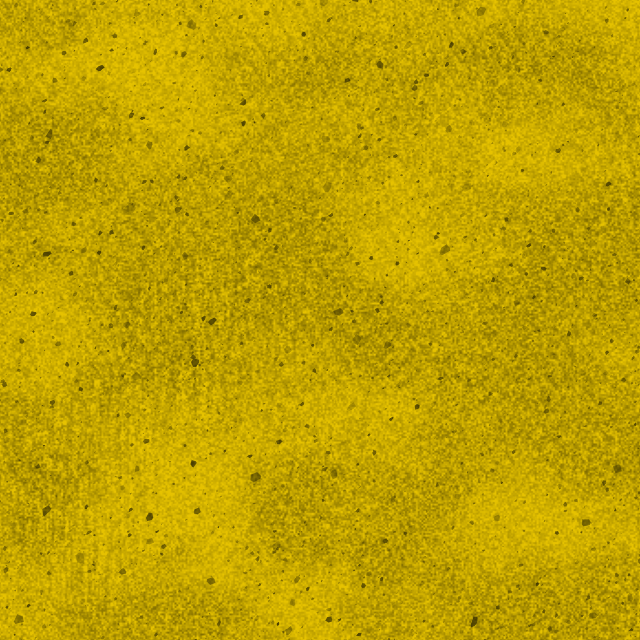
This texture is drawn by a WebGL 2 fragment shader. Its source:

```glsl
#version 300 es
precision highp float;
// Yellow speckled stone: cloudy tone, fine grain, faint streaks and dark angular chips.
uniform vec2 u_resolution;
out vec4 fragColor;

float hash(vec2 p) {
  return fract(sin(dot(p, vec2(12.9898, 78.233))) * 43758.5453);
}

float noise(vec2 p) {
  vec2 i = floor(p), f = fract(p);
  f = f * f * (3.0 - 2.0 * f);
  return mix(mix(hash(i), hash(i + vec2(1, 0)), f.x),
             mix(hash(i + vec2(0, 1)), hash(i + vec2(1, 1)), f.x), f.y);
}

mat2 rotate(float a) {
  float c = cos(a), s = sin(a);
  return mat2(c, -s, s, c);
}

float fbm(vec2 p) {
  float sum = 0.0, amp = 0.5;
  for (int i = 0; i < 5; i++) {
    sum += amp * noise(p);
    p = rotate(0.5) * p * 2.05 + 17.3;
    amp *= 0.5;
  }
  return sum / 0.97;
}

// Signed distance to an irregular six-sided chip
float chip(vec2 p, float radius, vec2 seed) {
  p = rotate(0.1 + 1.2 * hash(seed + 3.1)) * p;
  p.y *= 1.0 + 0.7 * hash(seed + 5.7);
  float d = -1.0;
  for (int i = 0; i < 6; i++) {
    float k = float(i);
    float a = (k + 0.7 * hash(seed + k * 1.37)) * 1.0472;
    d = max(d, dot(p, vec2(cos(a), sin(a))) - radius * (0.65 + 0.5 * hash(seed + k * 2.71 + 9.0)));
  }
  return d;
}

// Coverage of scattered chips; radii are in canvas units
float chips(vec2 uv, float cells, float density, float minRadius, float maxRadius, float px) {
  vec2 base = floor(uv * cells);
  float cover = 0.0;
  for (int y = -1; y <= 1; y++) {
    for (int x = -1; x <= 1; x++) {
      vec2 cell = base + vec2(x, y);
      vec2 seed = cell + cells * 1.73;
      float crowding = 0.4 + 1.2 * noise(cell / cells * 7.0 + 40.0);
      if (hash(seed) > density * crowding) continue;
      vec2 center = (cell + vec2(hash(seed + 11.3), hash(seed + 23.9))) / cells;
      float size = hash(seed + 31.7);
      float radius = mix(minRadius, maxRadius, size * size);
      float d = chip(uv - center, radius, seed);
      float opacity = mix(0.22, 1.0, hash(seed + 47.1));
      cover = max(cover, opacity * (1.0 - smoothstep(-0.7 * px, 0.7 * px, d)));
    }
  }
  return cover;
}

// Thin slanted hairlines
float scratches(vec2 uv, float px) {
  float cover = 0.0;
  for (int i = 0; i < 12; i++) {
    vec2 seed = vec2(float(i), 61.0);
    vec2 q = rotate(0.55 + 0.3 * hash(seed)) * (uv - vec2(hash(seed + 2.3), hash(seed + 4.9)));
    float along = 1.0 - smoothstep(0.015, 0.04, abs(q.x));
    cover = max(cover, along * (1.0 - smoothstep(0.0004, 0.0004 + px, abs(q.y))));
  }
  return cover;
}

void main() {
  vec2 uv = gl_FragCoord.xy / u_resolution.y;
  float px = 1.0 / u_resolution.y;

  // Cloudy tone, slightly wider than tall
  float tone = fbm(uv * vec2(5.0, 7.0) + 3.7);
  float bright = smoothstep(0.3, 0.7, tone);
  float value = 0.715 + 0.115 * bright;

  // Fine grain, rougher in the darker clouds
  float grain = 0.65 * noise(uv * 350.0) + 0.35 * noise(rotate(0.6) * uv * 210.0) - 0.5;
  value += grain * mix(0.46, 0.27, bright);

  // Patches of vertical streaks
  float streakPatch = smoothstep(0.5, 0.8, noise(uv * vec2(7.0, 4.0) + 80.0));
  value += (noise(uv * vec2(230.0, 22.0)) - 0.5) * 0.12 * streakPatch;
  value += 0.05 * scratches(uv, px);
  value = min(value, 0.9);

  vec3 color = value * vec3(1.0, 0.847, 0.0);

  // Chips from coarse to fine
  float cover = chips(uv, 23.0, 0.36, 0.0035, 0.0085, px);
  cover = max(cover, chips(uv, 44.0, 0.36, 0.0016, 0.0045, px));
  cover = max(cover, 0.75 * chips(uv, 85.0, 0.26, 0.001, 0.0024, px));
  vec3 chipColor = vec3(0.31, 0.265, 0.01) * (1.0 + 0.5 * grain);
  fragColor = vec4(mix(color, chipColor, 0.95 * cover), 1.0);
}
```
